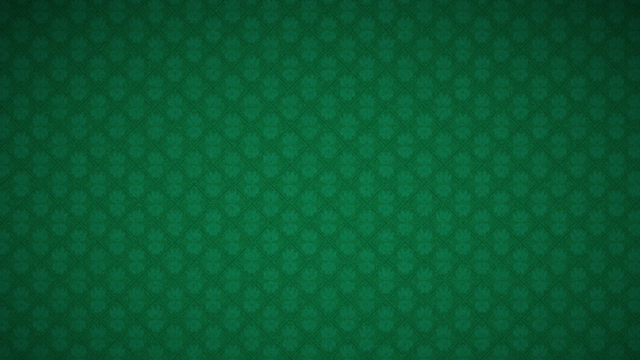
This pattern is drawn by a WebGL 2 fragment shader. Its source:

```glsl
#version 300 es
precision highp float;

uniform vec2 u_resolution;
out vec4 fragColor;

const vec2 PERIOD = vec2(0.1067, 0.1071);  // repeat size, in canvas heights
const vec2 ANCHOR = vec2(0.699, 0.595);    // centre of one motif
const vec3 GROUND = vec3(0.040, 0.422, 0.228);
const vec3 MOTIF = vec3(0.052, 0.472, 0.300);
const vec3 THREAD = vec3(0.022, 0.320, 0.168);
const vec3 FLECK = vec3(0.085, 0.510, 0.250);

float hash(vec2 p) {
  vec3 h = fract(vec3(p.xyx) * 0.1031);
  h += dot(h, h.yzx + 33.33);
  return fract((h.x + h.y) * h.z);
}

float noise(vec2 p) {
  vec2 i = floor(p), f = fract(p);
  f = f * f * (3.0 - 2.0 * f);
  return mix(mix(hash(i), hash(i + vec2(1, 0)), f.x),
             mix(hash(i + vec2(0, 1)), hash(i + vec2(1, 1)), f.x), f.y);
}

float fill(float d, float soft) {
  return 1.0 - smoothstep(-soft, soft, d);
}

// Tilted ellipse; angle leans its long axis away from vertical
float petal(vec2 p, vec2 centre, float angle, vec2 radii) {
  float c = cos(angle), s = sin(angle);
  vec2 q = mat2(c, s, -s, c) * (p - centre);
  return (length(q / radii) - 1.0) * min(radii.x, radii.y);
}

// Two lobes joined at a waist, with pointed tips above and below
float blossom(vec2 p) {
  vec2 q = vec2(abs(p.x), p.y);
  float d = petal(q, vec2(0.0, 0.13), 0.0, vec2(0.125, 0.115));
  d = min(d, petal(q, vec2(0.065, 0.235), 0.2, vec2(0.045, 0.105)));
  d = min(d, petal(q, vec2(0.140, 0.145), 0.35, vec2(0.050, 0.110)));
  d = min(d, petal(q, vec2(0.0, -0.13), 0.0, vec2(0.115, 0.125)));
  d = min(d, petal(q, vec2(0.130, -0.135), -0.3, vec2(0.060, 0.105)));
  return min(d, petal(q, vec2(0.055, -0.235), -0.15, vec2(0.055, 0.090)));
}

// Eyelets and petal veins cut into the blossom
float cutwork(vec2 p, float soft) {
  vec2 q = vec2(abs(p.x), p.y);
  float eyelets = min(petal(q, vec2(0.0, 0.080), 0.0, vec2(0.038, 0.042)),
                      petal(q, vec2(0.0, -0.130), 0.0, vec2(0.034, 0.050)));
  float veins = min(petal(q, vec2(0.095, 0.17), 0.25, vec2(0.013, 0.080)),
                    petal(q, vec2(0.085, -0.15), -0.2, vec2(0.013, 0.070)));
  return max(fill(eyelets, soft), 0.6 * fill(veins, soft));
}

// Coordinates about the nearest motif of a half-drop lattice
vec2 halfDrop(vec2 p) {
  vec2 a = fract(p + 0.5) - 0.5;
  vec2 b = fract(p) - 0.5;
  return abs(a.x) + abs(a.y) < abs(b.x) + abs(b.y) ? a : b;
}

// Paired diagonal threads along the diamond borders
float trellis(vec2 q, float soft) {
  float border = (0.5 - abs(q.x) - abs(q.y)) * 0.7071;
  float edge = fill(border - 0.016, soft);
  float inner = fill(abs(border - 0.075) - 0.014, soft);
  return max(edge, 0.85 * inner);
}

float vignette(vec2 uv) {
  vec2 d = (uv - vec2(0.5, 0.43)) * vec2(1.0, 0.85);
  return 1.0 - 1.22 * dot(d, d);
}

void main() {
  vec2 p = gl_FragCoord.xy / u_resolution.y;
  vec2 cell = (p - ANCHOR) / PERIOD;
  vec2 q = halfDrop(cell);
  vec2 id = round((cell - q) * 2.0) + 64.0;
  float soft = max(0.65 / (u_resolution.y * PERIOD.y), 0.010);

  // Worn print: each motif varies a little in strength
  float wear = mix(0.82, 1.05, hash(id)) * mix(0.8, 1.1, noise(p * 170.0));
  float shape = fill(blossom(q), soft) * (1.0 - 0.75 * cutwork(q, soft));

  float stitches = mix(0.4, 1.0, noise(p * 230.0 + 7.0));
  vec3 col = mix(GROUND, THREAD, 0.75 * trellis(q, soft) * stitches);
  col = mix(col, MOTIF, clamp(shape * wear, 0.0, 1.0));

  // Scattered flecks in the ground and fine woven grain
  float flecks = smoothstep(0.70, 0.92, noise(p * 240.0 + 31.0));
  col = mix(col, FLECK, 0.38 * flecks * (1.0 - shape));
  vec2 diagonal = vec2(p.x + p.y, p.x - p.y);
  float grain = noise(diagonal * vec2(280.0, 130.0)) + noise(diagonal * vec2(130.0, 280.0) + 53.0);
  col *= 1.0 + 0.10 * (grain - 1.0);

  col *= vignette(gl_FragCoord.xy / u_resolution);
  fragColor = vec4(col, 1.0);
}
```
